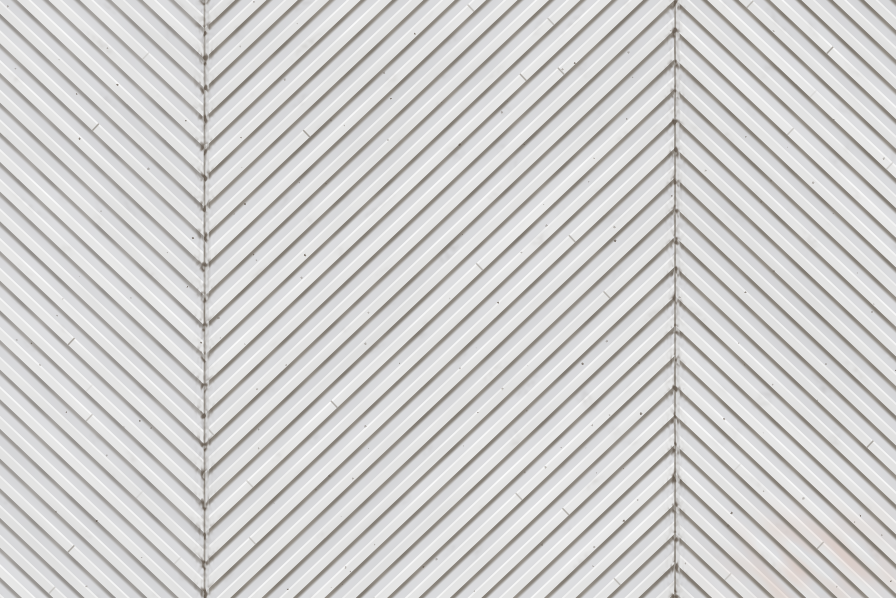
Reproduce this pattern procedurally as a Shadertoy shader.

```glsl
// Weathered white ribbed cladding: diagonal slats meeting in a chevron at two vertical seams.

// Layout, in units of the canvas height
const float RIBS = 20.16;         // slats down the height
const float SLOPE = 0.945;        // rise of the slats
const float SEAM_X = 0.342;       // left seam
const float PANEL = 0.787;        // distance between seams
const float APEX_Y = 0.0527;      // first groove below the top at the right seam
const float SEAM_WIDTH = 0.0034;

// Slat profile, as fractions of one repeat going down
const float SHADOW_END = 0.165;
const float LIP_START = 0.56;
const float LIP_END = 0.64;

// Colours
const vec3 RECESS = vec3(0.850, 0.852, 0.861);
const vec3 FACE = vec3(0.893, 0.893, 0.891);
const vec3 LIP = vec3(0.970);
const vec3 SHADOW = vec3(0.53, 0.505, 0.47);
const vec3 SHADOW_SOFT = vec3(0.64, 0.63, 0.62);
const vec3 GRIME = vec3(0.38, 0.34, 0.30);
const vec3 RUST = vec3(0.86, 0.75, 0.70);

float hash(vec2 p) {
    vec3 q = fract(vec3(p.xyx) * 0.1031);
    q += dot(q, q.yzx + 33.33);
    return fract((q.x + q.y) * q.z);
}

vec2 gradient(vec2 cell) {
    float a = 6.2832 * hash(cell);
    return vec2(cos(a), sin(a));
}

// Gradient noise, about -0.7 to 0.7
float noise(vec2 p) {
    vec2 i = floor(p), f = fract(p);
    vec2 u = f * f * f * (f * (f * 6.0 - 15.0) + 10.0);
    vec2 e = vec2(0.0, 1.0);
    float low = mix(dot(gradient(i), f), dot(gradient(i + e.yx), f - e.yx), u.x);
    float high = mix(dot(gradient(i + e), f - e), dot(gradient(i + e.yy), f - e.yy), u.x);
    return mix(low, high, u.y);
}

float band(float x, float a, float b, float w) {
    return smoothstep(a - w, a + w, x) * (1.0 - smoothstep(b - w, b + w, x));
}

// One small random dirt fleck in some grid cells
float flecks(vec2 p, float density, float amount, float px) {
    vec2 g = p * density, id = floor(g);
    vec2 centre = 0.15 + 0.7 * vec2(hash(id + 11.0), hash(id + 47.0));
    float radius = mix(0.0004, 0.0018, hash(id + 71.0));
    vec2 q = (fract(g) - centre) / density;
    float d = length(q) + 0.0012 * noise(p * 500.0);
    return step(hash(id + 5.0), amount) * (1.0 - smoothstep(radius - px * 0.5, radius + px * 0.7, d));
}

void mainImage(out vec4 fragColor, in vec2 fragCoord) {
    vec2 p = fragCoord / iResolution.y;
    float px = 1.0 / iResolution.y;
    float stretch = length(vec2(1.0, SLOPE));

    // Fold the panels into one set of slats
    float across = p.x - SEAM_X;
    float panel = floor(across / PANEL);
    float fold = abs(mod(across, 2.0 * PANEL) - PANEL);
    float seam = across - PANEL * round(across / PANEL);
    float down = 1.0 - p.y - APEX_Y;
    float v = (down - SLOPE * fold) * RIBS + 0.08;
    float w = 0.6 * px * RIBS * stretch;
    float rib = floor(v), f = fract(v);
    float along = (fold + SLOPE * down) / stretch;
    vec2 key = vec2(rib + 40.0, panel * 17.0 + 60.0);

    // Slat: recess, bright lip, face
    vec3 col = mix(RECESS, FACE, smoothstep(LIP_START - w, LIP_START + w, f));
    float lipWear = 0.8 + 0.5 * noise(vec2(along * 14.0, key.x * 3.7 + key.y));
    col = mix(col, LIP, band(f, LIP_START, LIP_END, w) * clamp(lipWear, 0.0, 1.0));
    col += 0.02 * (hash(key) - 0.5) + 0.022 * noise(p * 3.0) + 0.02 * noise(vec2(along * 9.0, v * 2.0));

    // Faint rust wash running along the slats
    vec2 stain = vec2(p.x - 1.36, p.y - 0.055) * vec2(8.0, 13.0);
    float rust = exp(-dot(stain, stain));
    col = mix(col, RUST, rust * clamp(0.25 + 0.9 * noise(vec2(along * 12.0, v * 1.5)), 0.0, 0.6));

    // Groove shadow, crisp above and fading below, softer in the left panel
    float g = f - step(0.75, f);
    float groove = smoothstep(-w, w, g) * (1.0 - smoothstep(SHADOW_END - 0.08, SHADOW_END + 0.09, g));
    vec3 shade = mix(SHADOW, SHADOW_SOFT, panel < -0.5 ? 0.8 : 0.1);
    shade += 0.08 * noise(vec2(along * 22.0, key.x * 2.3 + key.y));
    col = mix(col, shade, groove);

    // Butt joints across random slats
    float cell = floor(along * 3.2);
    vec2 jointKey = key + vec2(cell * 7.0, cell * 3.0);
    float jointAt = (cell + 0.15 + 0.7 * hash(jointKey)) / 3.2;
    float joint = 1.0 - smoothstep(0.0, px + 0.0008, abs(along - jointAt));
    joint *= step(hash(jointKey + 9.0), 0.26) * band(f, LIP_START, 1.0, w);
    col = mix(col, SHADOW, joint * mix(0.1, 0.7, hash(jointKey + 23.0)));

    // Scattered dirt
    float dirt = 0.7 * flecks(p, 11.0, 0.28, px) + 0.35 * flecks(p + 3.7, 27.0, 0.1, px);
    float smudge = smoothstep(0.3, 0.6, noise(vec2(along * 16.0, v * 1.3) + 8.0));
    dirt += 0.1 * smudge * (0.5 + noise(p * 110.0));
    col = mix(col, GRIME, clamp(dirt, 0.0, 0.8));

    // Seams: pale strip, thin gap, ragged grime gathered at the groove ends
    float strip = 1.0 - smoothstep(SEAM_WIDTH, SEAM_WIDTH + 1.5 * px, abs(seam - 0.003));
    col = mix(col, FACE - 0.06, strip * 0.75);
    float gap = 1.0 - smoothstep(SEAM_WIDTH * 0.2, SEAM_WIDTH * 0.2 + px, abs(seam));
    col = mix(col, SHADOW, gap * clamp(0.7 + 0.6 * noise(vec2(p.y * 18.0, panel)), 0.25, 1.0));
    float clump = exp(-abs(seam) * 150.0) * (0.2 + 0.8 * band(g, -0.08, 0.24, 0.08));
    clump *= smoothstep(-0.2, 0.35, noise(p * vec2(170.0, 110.0)));
    col = mix(col, GRIME, clamp(clump * 1.3, 0.0, 0.85));

    fragColor = vec4(clamp(col, 0.0, 1.0), 1.0);
}
```
